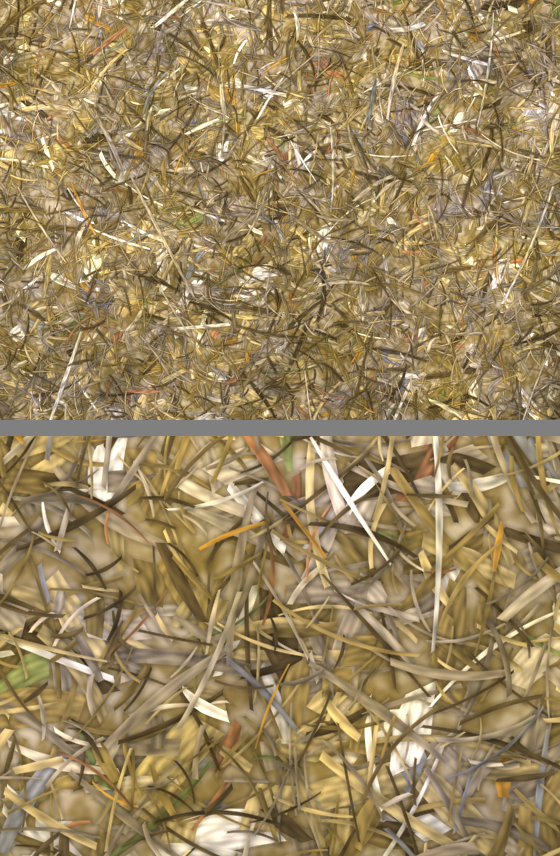
Top: the whole. Bottom: its middle third, enlarged.
Reproduce this texture procedurally as a WebGL 2 fragment shader.

```glsl
#version 300 es
precision highp float;
precision highp int;
// Chopped straw litter: broad chips, slightly bent strands, hair-thin fibres and
// a few long pale stalks. Each kind is scattered on jittered grids, stacked in
// layers, with faint contact shadows and gradient-noise grain along every piece.

uniform vec2 u_resolution;
out vec4 fragColor;

const vec3 DARK_BROWN = vec3(0.35, 0.285, 0.175);
const vec3 OCHRE = vec3(0.55, 0.455, 0.255);
const vec3 TAUPE = vec3(0.57, 0.50, 0.39);
const vec3 STRAW = vec3(0.74, 0.635, 0.41);
const vec3 PALE = vec3(0.75, 0.67, 0.54);
const vec3 CREAM = vec3(0.94, 0.88, 0.76);
const vec3 RUST = vec3(0.62, 0.43, 0.27);
const vec3 AMBER = vec3(0.74, 0.54, 0.22);
const vec3 GREEN = vec3(0.50, 0.51, 0.29);
const vec3 SLATE = vec3(0.52, 0.50, 0.47);

const int CHIP_LAYERS = 6;
const int STRAND_LAYERS = 7;
const int STALK_LAYERS = 3;
const float ACCENT_SHARE = 0.06;
const float SHADOW_DEPTH = 0.13;
const float SHADOW_REACH = 0.0045;
const float GRAIN = 0.42;
const float EXPOSURE = 1.09;
const float PATCH_CONTRAST = 0.26;
const float CLUMP_CONTRAST = 0.26;

// Three random values from an integer cell and a seed.
vec3 hash3(ivec2 cell, int seed) {
    uvec3 v = uvec3(ivec3(cell + 1024, seed + 7));
    v = v * 1664525u + 1013904223u;
    v.x += v.y * v.z; v.y += v.z * v.x; v.z += v.x * v.y;
    v ^= v >> 16u;
    v.x += v.y * v.z; v.y += v.z * v.x; v.z += v.x * v.y;
    return vec3(v >> 8u) / 16777216.0;
}

float cornerSlope(ivec2 corner, vec2 offset) {
    float angle = 6.28318 * hash3(corner, 991).x;
    return dot(vec2(cos(angle), sin(angle)), offset);
}

float gradientNoise(vec2 p) {
    ivec2 i = ivec2(floor(p));
    vec2 f = fract(p);
    vec2 s = f * f * f * (f * (f * 6.0 - 15.0) + 10.0);
    float low = mix(cornerSlope(i, f), cornerSlope(i + ivec2(1, 0), f - vec2(1, 0)), s.x);
    float high = mix(cornerSlope(i + ivec2(0, 1), f - vec2(0, 1)),
                     cornerSlope(i + 1, f - 1.0), s.x);
    return mix(low, high, s.y);
}

// Colours ordered from dark to light; pick runs over their cumulative shares.
vec3 pieceColour(float pick, float accent) {
    if (accent < ACCENT_SHARE) {
        float kind = accent / ACCENT_SHARE;
        return kind < 0.35 ? RUST : kind < 0.55 ? AMBER : kind < 0.7 ? GREEN : SLATE;
    }
    return pick < 0.20 ? DARK_BROWN : pick < 0.41 ? OCHRE : pick < 0.63 ? TAUPE
         : pick < 0.79 ? STRAW : pick < 0.93 ? PALE : CREAM;
}

// Lays one layer of pieces over the ground; sizes are half extents.
vec3 scatter(vec3 ground, vec2 p, float cellSize, vec2 lengths, vec2 widths,
             float bend, float chance, vec2 tones, int seed) {
    float pixel = 1.5 / u_resolution.y;
    vec2 q = p / cellSize + fract(float(seed) * vec2(0.618, 0.377));
    ivec2 home = ivec2(floor(q));
    for (int y = -1; y <= 1; y++)
    for (int x = -1; x <= 1; x++) {
        ivec2 cell = home + ivec2(x, y);
        vec3 place = hash3(cell, seed);
        vec3 form = hash3(cell, seed + 300);
        vec3 look = hash3(cell, seed + 600);
        if (fract(look.z * 57.0) > chance) continue;

        // Local frame: u along the piece, v across its bent axis.
        float angle = 3.14159 * place.z;
        vec2 along = vec2(cos(angle), sin(angle));
        vec2 d = (q - vec2(cell) - place.xy) * cellSize;
        float halfLength = mix(lengths.x, lengths.y, form.x * form.x);
        float halfWidth = mix(widths.x, widths.y, form.y * form.y);
        float u = dot(d, along);
        float v = dot(d, vec2(-along.y, along.x));
        v += bend * (form.z - 0.5) * u * u / halfLength;
        float w = halfWidth * (1.0 - 0.6 * look.z * abs(u) / halfLength);
        float slant = (look.x - 0.5) * 1.6 * v;
        float edge = max(abs(v) - w, abs(u + slant) - halfLength);
        if (edge > SHADOW_REACH) continue;

        // Contact shadow, then the piece with its grain and rounded side.
        float shadow = 1.0 - smoothstep(0.0, SHADOW_REACH, edge);
        ground *= 1.0 - SHADOW_DEPTH * shadow;
        float cover = clamp(0.5 - edge / pixel, 0.0, 1.0);
        if (cover <= 0.0) continue;
        float fibre = gradientNoise(vec2(u * 60.0, v * 220.0) + look.xy * 60.0);
        float shade = mix(0.82, 1.18, form.z) + GRAIN * fibre + 0.08 * v / halfWidth;
        vec3 colour = pieceColour(mix(tones.x, tones.y, look.x), look.y) * shade;
        ground = mix(ground, colour, cover);
    }
    return ground;
}

void main() {
    vec2 p = gl_FragCoord.xy / u_resolution.y;

    // Crumbly bed under the pieces.
    float crumbs = gradientNoise(p * 38.0) + 0.6 * gradientNoise(p * 95.0 + 9.0);
    vec3 colour = mix(OCHRE, PALE, smoothstep(-0.5, 0.6, crumbs));

    for (int i = 0; i < CHIP_LAYERS; i++)
        colour = scatter(colour, p, 0.07, vec2(0.012, 0.05), vec2(0.005, 0.018),
                         0.25, 0.85, vec2(0.16, 1.0), 10 + i);
    for (int i = 0; i < STRAND_LAYERS; i++) {
        colour = scatter(colour, p, 0.085, vec2(0.02, 0.078), vec2(0.0018, 0.0066),
                         0.32, 0.8, vec2(0.04, 1.0), 40 + i);
        colour = scatter(colour, p, 0.055, vec2(0.012, 0.05), vec2(0.0011, 0.0025),
                         0.4, 0.8, vec2(0.0, 0.9), 70 + i);
    }
    for (int i = 0; i < STALK_LAYERS; i++)
        colour = scatter(colour, p, 0.32, vec2(0.045, 0.19), vec2(0.0024, 0.0052),
                         0.12, 0.45, vec2(0.84, 1.0), 110 + i);
    colour = scatter(colour, p, 0.06, vec2(0.015, 0.055), vec2(0.0011, 0.0026),
                     0.4, 0.6, vec2(0.0, 0.5), 130);

    // Uneven light and damp clumps, dimmer toward the bottom; golden and grey areas.
    float light = EXPOSURE * (0.93 + 0.13 * p.y);
    light += PATCH_CONTRAST * gradientNoise(p * 4.0 + 3.0);
    light += CLUMP_CONTRAST * gradientNoise(p * 13.0 + 21.0);
    float warmth = gradientNoise(p * 9.0 + 40.0);
    vec3 tint = vec3(1.0 + 0.03 * warmth, 1.0, 1.0 - 0.3 * warmth);
    fragColor = vec4(clamp(colour * light * tint, 0.0, 1.0), 1.0);
}
```
